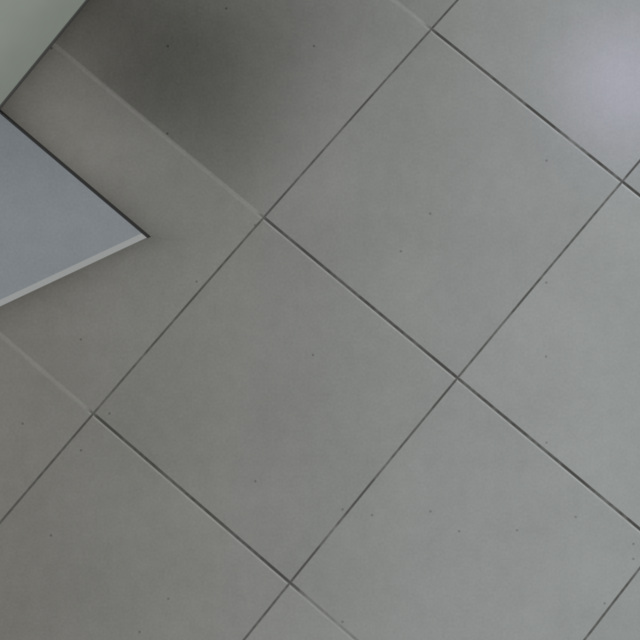
A Shadertoy shader for this texture:

```glsl
// Grey floor tiles seen at an angle: a slightly perspective diagonal grid with
// thin worn grout, soft room light and gradient-noise mottling, plus a raised
// slab and a panel corner at the upper left.

vec2 hash2(vec2 p) {
    p = vec2(dot(p, vec2(127.1, 311.7)), dot(p, vec2(269.5, 183.3)));
    return fract(sin(p) * 43758.5) * 2.0 - 1.0;
}

float gradientNoise(vec2 p) {
    vec2 i = floor(p), f = p - i;
    vec2 w = f * f * f * (f * (f * 6.0 - 15.0) + 10.0);
    float a = dot(hash2(i), f);
    float b = dot(hash2(i + vec2(1, 0)), f - vec2(1, 0));
    float c = dot(hash2(i + vec2(0, 1)), f - vec2(0, 1));
    float d = dot(hash2(i + vec2(1, 1)), f - vec2(1, 1));
    return mix(mix(a, b, w.x), mix(c, d, w.x), w.y);
}

float fbm(vec2 p) {
    float sum = 0.0, amp = 0.5;
    for (int i = 0; i < 4; i++) {
        sum += amp * gradientNoise(p);
        p = p * 2.03 + 17.3;
        amp *= 0.5;
    }
    return sum;
}

// Canvas position to tile coordinates: inverse perspective with a slight lens bow
vec2 tileCoords(vec2 p) {
    mat2 axes = mat2(vec2(0.299, -0.266) + 0.0181 * p,
                     vec2(0.285, 0.330) - 0.031 * p);
    vec2 g = inverse(axes) * (p - vec2(0.146, 0.354));
    return g + vec2(0.006, 0.015) * g.y * (2.0 - g.y);
}

// Soft spot of light or shade
float spot(vec2 p, vec2 centre, vec2 radius) {
    vec2 d = (p - centre) / radius;
    return exp(-dot(d, d));
}

float stroke(float d, float halfWidth, float soft) {
    return 1.0 - smoothstep(halfWidth - soft, halfWidth + soft, abs(d));
}

void mainImage(out vec4 fragColor, in vec2 fragCoord) {
    vec2 p = fragCoord / iResolution.xy;
    float px = 1.0 / min(iResolution.x, iResolution.y);
    float soft = max(px, 0.0012);

    vec2 g = tileCoords(p);
    vec2 tile = floor(g);
    vec2 d = (g - floor(g + 0.5)) * 0.395; // signed distance to each grout family

    // Room light across the floor
    float light = smoothstep(-0.15, 1.05, p.x + 0.12 * (0.4 - p.y));
    vec3 col = mix(vec3(0.435, 0.43, 0.41), vec3(0.56, 0.575, 0.57), light);
    col += 0.012 * hash2(tile + 3.0).x;
    float darkTile = smoothstep(-0.01, 0.01, g.y - 1.0) * smoothstep(0.01, -0.01, g.x);
    col -= 0.14 * spot(p, vec2(0.30, 0.88), vec2(0.17, 0.20)) * mix(0.35, 1.0, darkTile);
    col -= 0.07 * spot(p, vec2(0.16, 0.98), vec2(0.14));
    col -= 0.05 * spot(p, vec2(0.52, 1.0), vec2(0.18, 0.14));
    col += 0.035 * spot(p, vec2(0.14, 0.77), vec2(0.10)) * (1.0 - darkTile);
    col += vec3(0.09, 0.08, 0.125) * spot(p, vec2(0.98, 0.87), vec2(0.11, 0.12));

    // Cement mottling, fine grain and sparse specks
    col += 0.035 * fbm(p * 7.0) + 0.025 * fbm(p * vec2(45.0, 38.0));
    col += 0.018 * gradientNoise(p * 210.0);
    vec2 cell = floor(p * 22.0);
    vec2 rnd = hash2(cell + 8.0);
    float speck = length(fract(p * 22.0) - 0.5 - 0.3 * rnd) / 22.0;
    col -= 0.09 * step(0.84, rnd.x) * stroke(speck, 0.0018, soft);

    // Grout: uneven dark seams, with a pale lip on one side
    float wear = clamp(0.85 + 0.9 * gradientNoise(g * 6.0 + 4.0)
                     + 0.4 * gradientNoise(g * 40.0), 0.3, 1.0);
    float seamX = stroke(d.x, 0.0017, soft) * step(-0.5, g.x);
    float seamY = stroke(d.y, 0.0021, soft);
    float filled = smoothstep(-0.05, 0.03, g.x) // seams fade out at the left and top
                 * (1.0 - 0.6 * smoothstep(1.02, 1.1, g.x) * step(g.y, 0.5));
    float lip = stroke(d.y + 0.0036, 0.0014, soft);
    col += 0.06 * lip * wear * mix(0.5, 1.0, filled);
    col += 0.035 * seamY * (1.0 - filled);
    col = mix(col, vec3(0.23, 0.23, 0.22),
              wear * max(0.72 * seamX, 0.85 * seamY * filled));

    // Raised slab: dark gap above, pale bevel below
    vec2 q = p - vec2(0.232, 0.630);
    float top = dot(q, vec2(0.645, 0.764));
    float bottom = dot(q, vec2(0.425, -0.905));
    float slab = max(top, bottom);
    col -= 0.08 * exp(-max(slab, 0.0) * 45.0);
    vec3 slabCol = vec3(0.49, 0.51, 0.525) - 0.05 * smoothstep(0.65, 0.83, p.y)
                 + 0.025 * fbm(p * 30.0) + 0.018 * gradientNoise(p * 210.0);
    slabCol = mix(slabCol, vec3(0.61, 0.62, 0.61), 0.8 * smoothstep(-0.011, -0.008, bottom));
    col = mix(col, slabCol, smoothstep(soft, -soft, slab));
    col = mix(col, vec3(0.16), 0.9 * stroke(top, 0.0026, soft) * smoothstep(0.003, 0.0, bottom));

    // Panel corner with a shadowed edge
    float panel = dot(p - vec2(0.0, 0.832), vec2(-0.775, 0.632));
    vec3 panelCol = vec3(0.47, 0.495, 0.46) + 0.05 * smoothstep(0.0, 0.1, panel)
                  + 0.02 * fbm(p * 25.0);
    col -= 0.09 * exp(-max(-panel, 0.0) * 35.0) * step(0.0, slab);
    col = mix(col, panelCol, smoothstep(-soft, soft, panel));
    col = mix(col, vec3(0.2), 0.75 * stroke(panel, 0.0024, soft));

    fragColor = vec4(clamp(col, 0.0, 1.0), 1.0);
}
```
